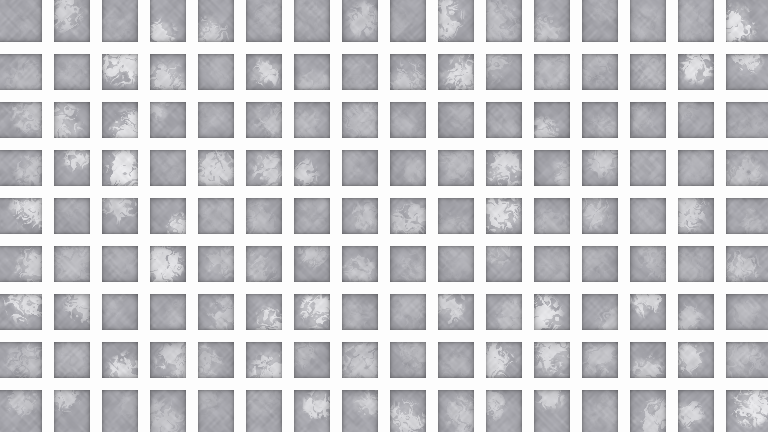
A WebGL 2 fragment shader for this pattern:

```glsl
#version 300 es
precision highp float;
// A wall of worn grey tiles, 16 by 9, parted by wide white lines.
// Each tile has a dark rim, a fine diagonal weave and flaky pale wear
// whose place, direction and strength are hashed from the tile index.

#define GRID vec2(16.0, 9.0)
#define LINE_HALF 0.125
#define RIM_DEPTH 0.22
#define RIM_WIDTH 0.045
#define WEAVE_DEPTH 0.10
#define CLOUD_DEPTH 0.07
#define FLAKE_SCALE 8.5

uniform vec2 u_resolution;
out vec4 fragColor;

const vec3 LINE_COLOR = vec3(0.992);
const vec3 TILE_COLOR = vec3(0.65, 0.65, 0.675);
const vec3 HAZE_COLOR = vec3(0.77, 0.77, 0.785);
const vec3 FLAKE_COLOR = vec3(0.91, 0.91, 0.92);

float hash(vec2 p) {
    vec3 q = fract(p.xyx * vec3(0.1031, 0.1030, 0.0973));
    q += dot(q, q.yzx + 33.33);
    return fract((q.x + q.y) * q.z);
}

vec2 hash2(vec2 p) {
    return vec2(hash(p + 11.7), hash(p + 47.3));
}

float noise(vec2 p) {
    vec2 i = floor(p);
    vec2 f = fract(p);
    f = f * f * (3.0 - 2.0 * f);
    float low = mix(hash(i), hash(i + vec2(1.0, 0.0)), f.x);
    float high = mix(hash(i + vec2(0.0, 1.0)), hash(i + 1.0), f.x);
    return mix(low, high, f.y);
}

float fbm(vec2 p) {
    float sum = 0.0;
    float amp = 0.53;
    for (int i = 0; i < 4; i++) {
        sum += amp * noise(p);
        p = mat2(1.6, 1.2, -1.2, 1.6) * p + 7.1;
        amp *= 0.5;
    }
    return sum;
}

mat2 rotation(float angle) {
    float c = cos(angle);
    float s = sin(angle);
    return mat2(c, s, -s, c);
}

// Two crossing sets of thin diagonal threads, centred on zero.
float weave(vec2 p) {
    vec2 d = vec2(p.x + p.y, p.x - p.y) + 60.0;
    return 0.5 * (noise(d * vec2(3.0, 14.0)) + noise(d * vec2(14.0, 3.0) + 31.0)) - 0.5;
}

// Pale wear of one tile: x is soft haze, y is crisp flakes.
vec2 wear(vec2 local, vec2 tile) {
    vec2 seed = tile * 13.0 + 90.0;
    vec2 centre = mix(vec2(0.2), vec2(0.8), hash2(tile + 3.0));
    float strength = hash(tile + 71.0);
    float radius = mix(0.28, 0.52, hash(tile + 29.0));
    float falloff = 1.0 - length(local - centre) / radius;

    float haze = smoothstep(-0.1, 0.6, falloff + 1.8 * (fbm(local * 5.0 + seed) - 0.5));

    // Stretched, warped noise gives leaf-like flakes.
    vec2 leaf = rotation(6.2832 * hash(tile + 53.0)) * local * FLAKE_SCALE;
    leaf += 2.4 * vec2(noise(leaf + seed), noise(leaf + seed + 40.0));
    float grain = fbm(leaf * vec2(0.75, 1.5) + seed);
    float flakes = smoothstep(0.52, 0.66, grain + 0.32 * falloff);
    flakes *= smoothstep(-0.3, 0.2, falloff);

    return vec2(haze * mix(0.1, 0.75, strength),
                flakes * mix(0.06, 0.95, strength * strength));
}

void main() {
    vec2 p = gl_FragCoord.xy / u_resolution * GRID;
    vec2 pixel = GRID / u_resolution;
    vec2 tile = floor(p);

    // Distance to the nearest inner line; the canvas border has none.
    vec2 nearest = clamp(round(p), vec2(1.0), GRID - 1.0);
    vec2 gap = abs(p - nearest) - LINE_HALF;
    float edge = min(gap.x, gap.y);

    // Tile surface and wear.
    vec2 worn = wear(p - tile, tile);
    vec3 color = TILE_COLOR + CLOUD_DEPTH * (fbm(p * 2.5 + 20.0) - 0.5);
    color = mix(color, HAZE_COLOR, worn.x);
    color = mix(color, FLAKE_COLOR, worn.y);
    color += WEAVE_DEPTH * weave(p);

    // Dark rim, adding up in the corners.
    vec2 rim = exp(-max(gap, 0.0) / RIM_WIDTH);
    color *= 1.0 - RIM_DEPTH * 1.3 * (rim.x + rim.y - 0.6 * rim.x * rim.y);

    // White lines with a smooth edge.
    float aa = 0.5 * max(pixel.x, pixel.y);
    color = mix(LINE_COLOR, color, smoothstep(-aa, aa, edge));
    fragColor = vec4(color, 1.0);
}
```
